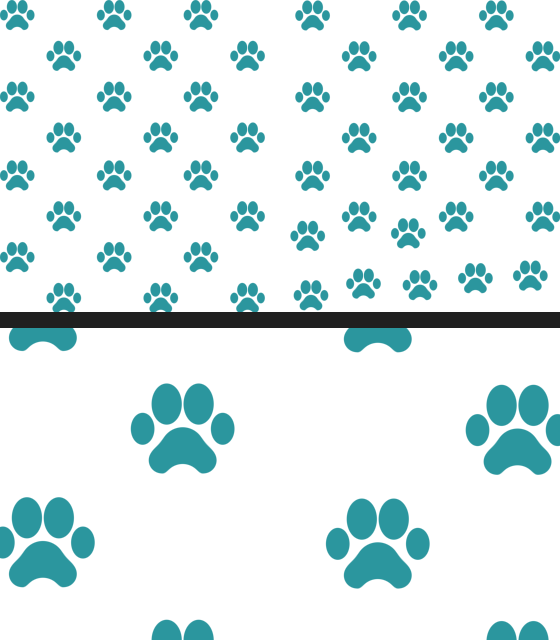
Top, the full canvas; bottom, a detail of the centre.
Reproduce this pattern procedurally as a Shadertoy shader.

```glsl
const vec3 PAPER = vec3(1.0);
const vec3 TEAL = vec3(0.17, 0.59, 0.62);

// Layout units: the canvas is 768 wide, y measured down from the top
const float CANVAS_WIDTH = 768.0;
const vec2 FIRST_PAW = vec2(23.6, 20.6);
const vec2 SPACING = vec2(133.0, 56.0);
const vec2 SQUEEZE = vec2(14.0, 4.0);    // tighter last column and lower rows
const vec2 BLOCK_STEP = vec2(405.1, 0.6);
const float STAGGER = 63.9;
const int ROWS = 8;
const int COLUMNS = 3;
const int RIGHT_BLOCK_ROWS = 6;

// Paw parts, relative to the paw centre with y up
const vec2 INNER_TOE_POS = vec2(7.3, 11.2);
const vec2 INNER_TOE_RADII = vec2(6.9, 9.4);
const vec2 OUTER_TOE_POS = vec2(18.3, -0.1);
const vec2 OUTER_TOE_RADII = vec2(5.4, 7.3);
const vec2 DOME_POS = vec2(0.0, -9.6);
const float DOME_RADIUS = 10.2;
const vec2 LOBE_POS = vec2(9.5, -14.5);
const float LOBE_RADIUS = 6.0;
const vec2 NOTCH_POS = vec2(0.0, -25.2);
const float NOTCH_RADIUS = 9.0;
const float PAD_BLEND = 5.0;
const float NOTCH_BLEND = 1.5;

// Loose paws that break the grid in the lower right
const int STRAYS = 7;
const vec2 STRAY_PAWS[STRAYS] = vec2[STRAYS](
    vec2(422.0, 323.5), vec2(560.0, 320.0), vec2(426.5, 405.0),
    vec2(498.5, 389.0), vec2(576.0, 391.0), vec2(652.0, 381.5),
    vec2(727.3, 378.0));

float sdEllipse(vec2 p, vec2 radii) {
    float k = length(p / radii);
    float slope = length(p / (radii * radii));
    return k * (k - 1.0) / max(slope, 1e-4);
}

float smoothMin(float a, float b, float k) {
    float h = max(k - abs(a - b), 0.0) / k;
    return min(a, b) - h * h * k * 0.25;
}

float sdPaw(vec2 p) {
    p.x = abs(p.x);
    float toes = min(sdEllipse(p - INNER_TOE_POS, INNER_TOE_RADII),
                     sdEllipse(p - OUTER_TOE_POS, OUTER_TOE_RADII));
    float pad = smoothMin(length(p - DOME_POS) - DOME_RADIUS,
                          length(p - LOBE_POS) - LOBE_RADIUS, PAD_BLEND);
    float notch = length(p - NOTCH_POS) - NOTCH_RADIUS;
    pad = -smoothMin(-pad, notch, NOTCH_BLEND);
    return min(toes, pad);
}

vec2 shorter(vec2 a, vec2 b) {
    return dot(a, a) < dot(b, b) ? a : b;
}

vec2 gridPaw(int block, int row, int column) {
    vec2 cell = vec2(column, row);
    vec2 pos = FIRST_PAW + SPACING * cell - SQUEEZE * step(vec2(2.0, 4.0), cell);
    pos.x += STAGGER * float(row % 2);
    return pos + BLOCK_STEP * float(block);
}

void mainImage(out vec4 fragColor, in vec2 fragCoord) {
    float pixel = CANVAS_WIDTH / iResolution.x;
    vec2 p = vec2(fragCoord.x, iResolution.y - fragCoord.y) * pixel;

    // Offset to the nearest paw centre
    vec2 offset = vec2(CANVAS_WIDTH);
    for (int block = 0; block < 2; block++) {
        int rows = block == 0 ? ROWS : RIGHT_BLOCK_ROWS;
        for (int row = 0; row < rows; row++)
            for (int column = 0; column < COLUMNS; column++)
                offset = shorter(offset, p - gridPaw(block, row, column));
    }
    for (int i = 0; i < STRAYS; i++)
        offset = shorter(offset, p - STRAY_PAWS[i]);

    // Fill with a one-pixel soft edge
    float d = sdPaw(vec2(offset.x, -offset.y));
    float ink = smoothstep(0.75, -0.75, d / pixel);
    fragColor = vec4(mix(PAPER, TEAL, ink), 1.0);
}
```
